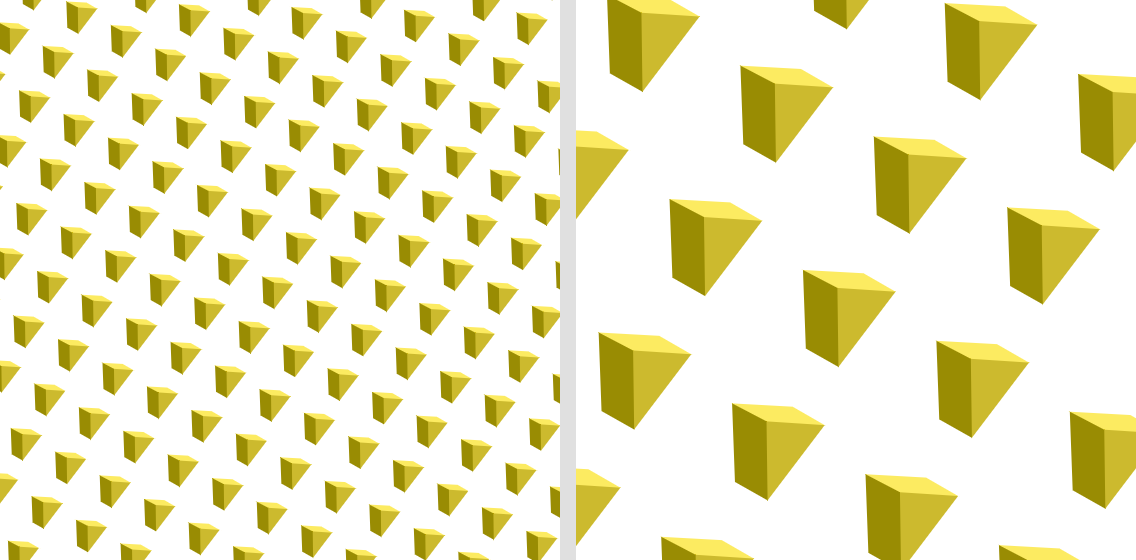
Left, the full canvas; right, a detail of the centre.
Reproduce this pattern procedurally as a Shadertoy shader.

```glsl
const float PERIOD = 0.08993;            // lattice spacing, canvas heights
const float TILT = 0.4883;               // lattice rotation, radians
const vec2 ORIGIN = vec2(0.4919, 0.4799);

const vec3 PAPER = vec3(1.0);
const vec3 TOP_COLOR = vec3(0.99, 0.92, 0.38);
const vec3 SIDE_COLOR = vec3(0.60, 0.55, 0.01);
const vec3 FRONT_COLOR = vec3(0.80, 0.73, 0.18);

mat2 rotation(float angle) {
    float c = cos(angle), s = sin(angle);
    return mat2(c, s, -s, c);
}

// Signed distance to the line a-b, positive on its left
float edge(vec2 p, vec2 a, vec2 b) {
    vec2 dir = normalize(b - a);
    return dot(p - a, vec2(-dir.y, dir.x));
}

// Convex faces with clockwise corners, negative inside
float triangle(vec2 p, vec2 a, vec2 b, vec2 c) {
    return max(edge(p, a, b), max(edge(p, b, c), edge(p, c, a)));
}

float quad(vec2 p, vec2 a, vec2 b, vec2 c, vec2 d) {
    return max(max(edge(p, a, b), edge(p, b, c)),
               max(edge(p, c, d), edge(p, d, a)));
}

// Linear coverage, so that faces sharing an edge sum to one
float coverage(float dist, float pixel) {
    return clamp(0.5 - dist / pixel, 0.0, 1.0);
}

// Upright block of three visible faces, in lattice units
vec3 block(vec2 p, vec3 background, float pixel) {
    vec2 topLeft = vec2(-0.261, 0.290);
    vec2 back = vec2(0.140, 0.268);
    vec2 right = vec2(0.352, 0.146);
    vec2 ridge = vec2(-0.033, 0.171);
    vec2 bottom = vec2(-0.026, -0.352);
    vec2 lowLeft = vec2(-0.242, -0.230);

    float top = coverage(quad(p, topLeft, back, right, ridge), pixel);
    float side = coverage(quad(p, topLeft, ridge, bottom, lowLeft), pixel);
    float front = coverage(triangle(p, ridge, right, bottom), pixel);

    vec3 color = background;
    color += top * (TOP_COLOR - background);
    color += side * (SIDE_COLOR - background);
    color += front * (FRONT_COLOR - background);
    return clamp(color, 0.0, 1.0);
}

void mainImage(out vec4 fragColor, in vec2 fragCoord) {
    vec2 uv = fragCoord / iResolution.y;
    float pixel = 1.0 / (iResolution.y * PERIOD);

    // Tilted square lattice; the blocks themselves stay upright
    vec2 cell = rotation(TILT) * (uv - ORIGIN) / PERIOD;
    vec2 local = rotation(-TILT) * (fract(cell + 0.5) - 0.5);

    fragColor = vec4(block(local, PAPER, pixel), 1.0);
}
```
